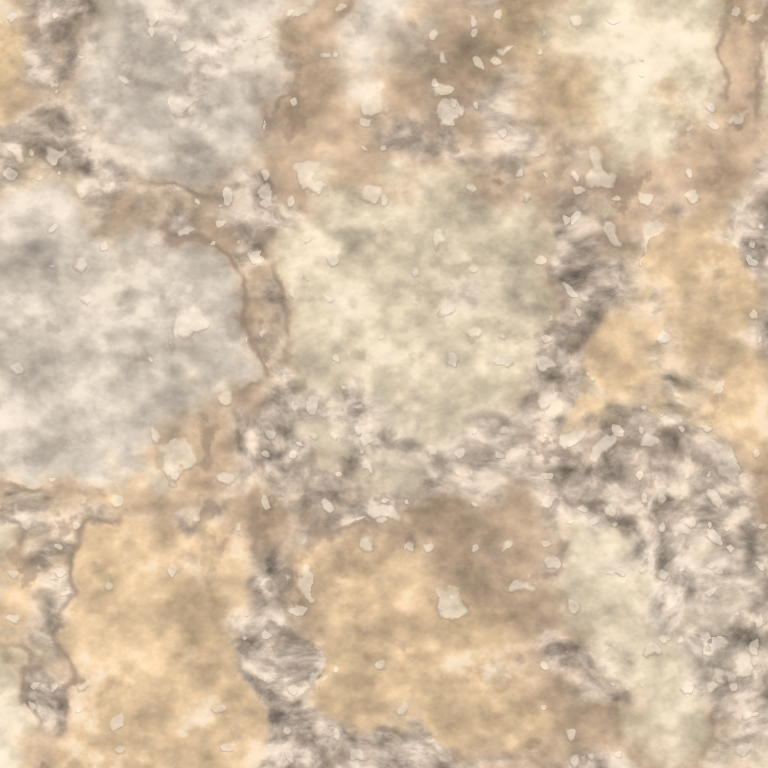
This texture is drawn by a three.js fragment shader. Its source:

```glsl
// Weathered rubble wall: large soft pale stones, tan mortar, grey crumbly grit and chips.
varying vec2 vUv;

const vec3 OCHRE  = vec3(0.890, 0.775, 0.625);
const vec3 CREAM  = vec3(0.895, 0.832, 0.725);
const vec3 ASH    = vec3(0.855, 0.805, 0.740);
const vec3 MORTAR = vec3(0.800, 0.695, 0.585);
const vec3 GRIT   = vec3(0.755, 0.695, 0.635);
const vec3 SHADOW = vec3(0.540, 0.465, 0.410);
const vec3 CHALK  = vec3(0.960, 0.905, 0.825);

const vec2  STONE_GRID  = vec2(2.9, 2.5);
const float STONE_WARP  = 0.55;
const float JOINT_WIDTH = 0.10;
const float JOINT_BLUR  = 0.06;
const float MOTTLE      = 0.50;
const float GRAIN       = 0.32;
const float GRIT_RELIEF = 1.25;

float hash(vec2 p) {
  vec3 q = fract(p.xyx * 0.1031);
  q += dot(q, q.yzx + 33.33);
  return fract((q.x + q.y) * q.z);
}

vec2 hash2(vec2 p) {
  return vec2(hash(p), hash(p + 57.3));
}

float noise(vec2 p) {
  vec2 cell = floor(p);
  vec2 f = fract(p);
  f = f * f * (3.0 - 2.0 * f);
  float low = mix(hash(cell), hash(cell + vec2(1.0, 0.0)), f.x);
  float high = mix(hash(cell + vec2(0.0, 1.0)), hash(cell + 1.0), f.x);
  return mix(low, high, f.y);
}

// Fractal noise centred on zero
float fbm(vec2 p) {
  float sum = 0.0;
  float gain = 0.5;
  for (int i = 0; i < 5; i++) {
    sum += gain * (noise(p) - 0.5);
    p = mat2(1.6, 1.2, -1.2, 1.6) * p + 17.1;
    gain *= 0.52;
  }
  return sum;
}

// Cellular stones: x = distance to the joint, yz = stone id
vec3 stoneCells(vec2 p) {
  vec2 base = floor(p);
  vec2 id = base;
  float nearest = 9.0;
  float second = 9.0;
  for (int y = -1; y <= 1; y++) {
    for (int x = -1; x <= 1; x++) {
      vec2 cell = base + vec2(float(x), float(y));
      float d = length(cell + 0.15 + 0.7 * hash2(cell) - p);
      if (d < nearest) {
        second = nearest;
        nearest = d;
        id = cell;
      } else {
        second = min(second, d);
      }
    }
  }
  return vec3(0.5 * (second - nearest), id);
}

// Sparse angular chips: x = cover, y = shade on the lower rim
vec2 chips(vec2 p, float density) {
  vec2 cell = floor(p);
  vec2 offset = fract(p) - mix(vec2(0.35), vec2(0.65), hash2(cell + 3.7));
  float turn = 6.2832 * hash(cell + 9.1);
  vec2 q = mat2(cos(turn), sin(turn), -sin(turn), cos(turn)) * offset;
  q.x *= mix(0.8, 1.5, hash(cell + 5.5));
  float size = mix(0.10, 0.25, hash(cell + 21.0));
  float d = max(length(q), abs(q.x) * 0.8 + abs(q.y) * 0.75);
  d += 0.14 * (noise(p * 5.0) - 0.5) - size;
  float present = step(hash(cell + 41.0), density);
  float rim = smoothstep(0.09, 0.0, abs(d)) * smoothstep(0.05, -0.15, offset.y);
  return present * vec2(smoothstep(0.05, -0.05, d), rim);
}

void main() {
  vec2 uv = vUv;
  vec2 bend = vec2(fbm(uv * 4.0 + 3.0), fbm(uv * 4.0 + 31.0));
  vec2 ragged = vec2(fbm(uv * 22.0), fbm(uv * 22.0 + 9.0));
  vec3 stone = stoneCells(uv * STONE_GRID + STONE_WARP * bend + 0.16 * ragged + 4.0);
  float edge = stone.x + 0.10 * fbm(uv * 14.0 + 8.0);
  float inside = smoothstep(JOINT_WIDTH - JOINT_BLUR, JOINT_WIDTH + JOINT_BLUR, edge);

  float broad = fbm(uv * 6.0 + 50.0);
  float blotch = fbm(uv * 15.0 + 70.0);
  float grain = fbm(uv * vec2(48.0, 62.0) + 90.0);
  float crumb = fbm(uv * vec2(34.0, 46.0) + 5.0 * bend + 12.0);

  // Stone faces and mortar
  float kind = hash(stone.yz + 13.0);
  vec3 face = mix(OCHRE, CREAM, smoothstep(0.33, 0.43, kind + 0.4 * broad));
  face = mix(face, ASH, smoothstep(0.68, 0.78, kind + 0.4 * broad));
  vec3 bed = mix(MORTAR, OCHRE, smoothstep(0.0, 0.3, broad));
  vec3 color = mix(bed, face, inside);
  color *= 1.0 + MOTTLE * (0.5 * broad + blotch) + GRAIN * grain;
  color = mix(color, CHALK, 0.6 * inside * smoothstep(0.08, 0.24, blotch + 0.3 * grain));

  // Grey grit gathers in patches around the joints
  float patches = fbm(uv * 4.5 + 110.0) + 0.3 * blotch;
  float grit = smoothstep(0.0, 0.16, patches + 0.06 - 0.17 * inside);
  vec3 rubble = GRIT * (1.0 + GRIT_RELIEF * crumb + 0.5 * grain);
  rubble = mix(rubble, CHALK, 0.55 * smoothstep(0.10, 0.26, crumb));
  color = mix(color, rubble, 0.85 * grit);

  // Broken dark cracks along the stone rims, and small pits
  float rim = smoothstep(0.03, 0.0, abs(edge - JOINT_WIDTH * 0.75));
  float crack = rim * smoothstep(0.03, 0.18, fbm(uv * 9.0 + 130.0));
  float pit = smoothstep(0.17, 0.30, fbm(uv * 26.0 + 150.0)) * (1.0 - 0.5 * inside);
  color = mix(color, SHADOW, 0.5 * crack + 0.45 * pit * (1.0 - crack));

  // Pale chips in three sizes
  for (int i = 0; i < 3; i++) {
    float layer = float(i);
    float density = mix(0.06, 0.30, max(grit, 0.5 - 0.5 * inside));
    vec2 p = uv * (11.0 + 11.0 * layer) + 0.8 * ragged + layer * 23.0;
    vec2 chip = chips(p, density);
    color = mix(color, SHADOW, 0.35 * chip.y);
    color = mix(color, CHALK * (1.0 + 0.3 * grain), 0.6 * chip.x);
  }

  gl_FragColor = vec4(clamp(color, 0.0, 1.0), 1.0);
}
```
